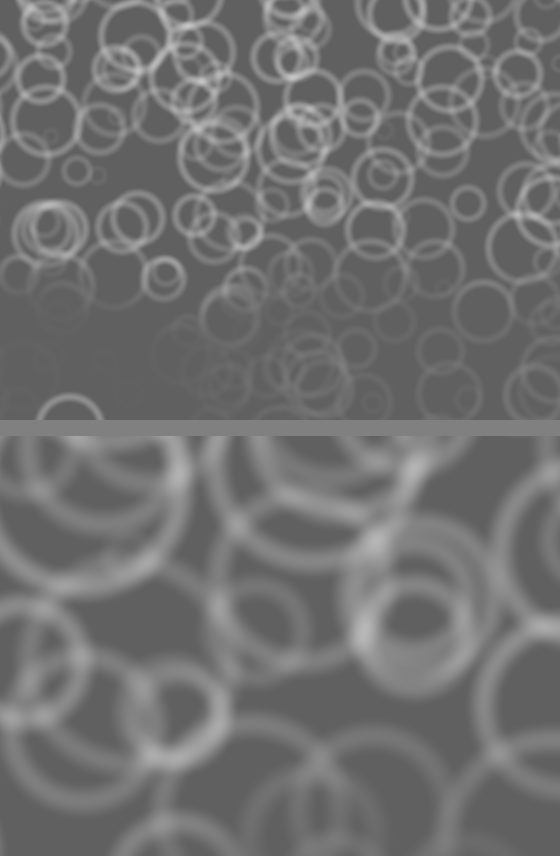
Top: the whole. Bottom: its middle third, enlarged.
This background is drawn by a WebGL 2 fragment shader. Its source:

```glsl
#version 300 es
precision highp float;

#define CELL_SIZE 0.2
#define MAX_RINGS 8
#define MEAN_RINGS 4.7
#define CROWD_SWING 1.9
#define MIN_RADIUS 0.014
#define MAX_RADIUS 0.083
#define STROKE_EDGE 0.0165
#define GLOW_MIN 0.15
#define GLOW_MAX 0.29
#define BASE_GREY 0.376

uniform vec2 u_resolution;
out vec4 fragColor;

vec4 hash4(vec3 key) {
    vec4 h = fract(key.xyzx * vec4(0.1031, 0.1030, 0.0973, 0.1099));
    h += dot(h, h.wzxy + 33.33);
    return fract((h.xxyz + h.yzzw) * h.zywx);
}

// Blurred circular stroke; small rings get a thinner line
float ringMask(vec2 p, vec2 centre, float radius) {
    float thin = mix(0.7, 1.0, smoothstep(0.01, 0.05, radius));
    float d = abs(length(p - centre) - radius);
    return 1.0 - smoothstep(0.0, STROKE_EDGE * thin, d);
}

// Light let through by the rings of one cell
float cellDarkness(vec2 p, vec2 cell) {
    vec4 cluster = hash4(vec3(cell + 17.0, 3.0));
    float crowding = MEAN_RINGS - CROWD_SWING * cos((cell.x - 1.0) * 1.5708);
    float count = crowding + 3.0 * (cluster.x - 0.5);
    float darkness = 1.0;

    for (int i = 0; i < MAX_RINGS; i++) {
        float id = float(i);
        vec4 ring = hash4(vec3(cell + 41.0, id * 7.0 + 11.0));
        vec2 place = mix(cluster.yz, ring.xy, vec2(0.75, 0.9));
        float radius = mix(MIN_RADIUS, MAX_RADIUS, pow(ring.z, 0.75));

        float glow = mix(GLOW_MIN, GLOW_MAX, ring.w);
        glow *= mix(0.25, 1.0, smoothstep(0.012, 0.05, radius));
        glow *= step(id + 0.5, count);
        darkness *= 1.0 - glow * ringMask(p, (cell + place) * CELL_SIZE, radius);
    }
    return darkness;
}

// Rings dissolve toward the bottom, most strongly on the left
float heightFade(vec2 p, float aspect) {
    float across = p.x / aspect;
    float floorLevel = mix(0.06, 0.30, smoothstep(0.25, 0.65, across));
    float edge = 0.30 + 0.05 * sin(across * 11.0 + 1.2) + 0.07 * across;
    return mix(floorLevel, 1.0, smoothstep(edge - 0.10, edge + 0.12, p.y));
}

void main() {
    vec2 p = gl_FragCoord.xy / u_resolution.y;
    float aspect = u_resolution.x / u_resolution.y;

    // Every ring reaches less than half a cell, so four cells suffice
    vec2 corner = floor(p / CELL_SIZE - 0.5);
    float darkness = 1.0;
    for (int k = 0; k < 4; k++) {
        vec2 offset = vec2(float(k % 2), float(k / 2));
        darkness *= cellDarkness(p, corner + offset);
    }
    float light = (1.0 - darkness) * heightFade(p, aspect);

    // Fresh bright ring rising from the lower edge
    float rising = GLOW_MAX * ringMask(p, vec2(0.125 * aspect, -0.02), 0.075);
    light = 1.0 - (1.0 - light) * (1.0 - rising);

    fragColor = vec4(vec3(mix(BASE_GREY, 1.0, light)), 1.0);
}
```
